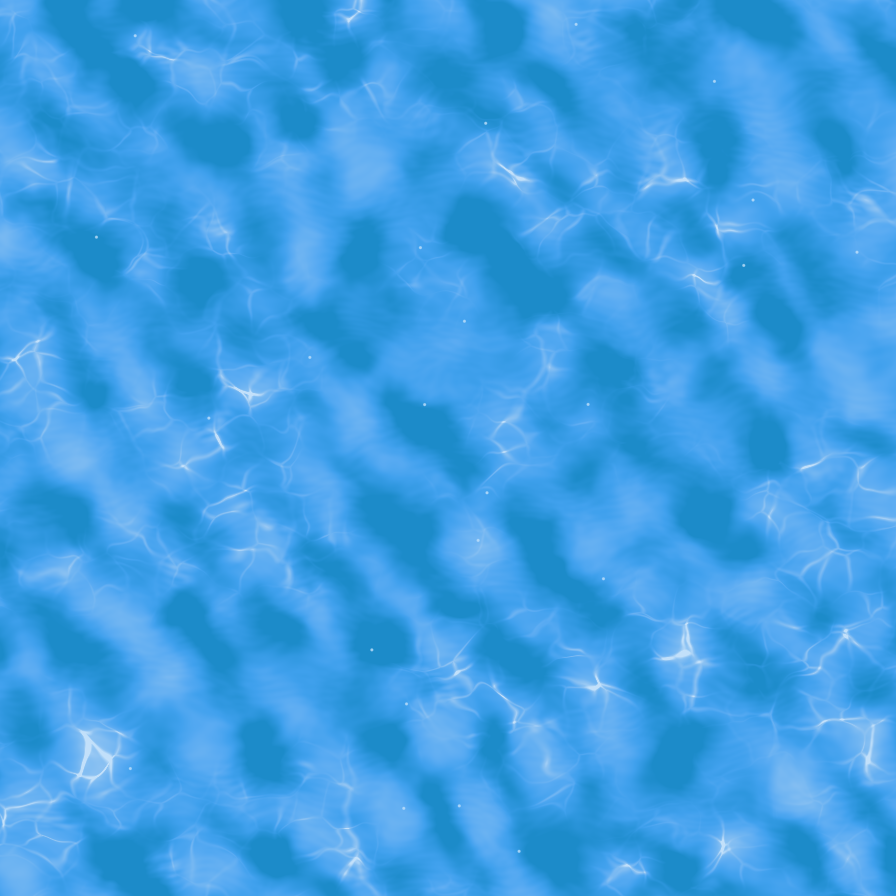
Write a Shadertoy shader that draws this texture.

```glsl
// Sunlit pool water: diagonal rows of dark ripples under a broken net of caustic light.

const float TAU = 6.2832;
const float BAND_COUNT = 11.0;
const vec2 BAND_DIRECTION = vec2(0.64, -0.77);

const vec3 WATER_TONES[7] = vec3[7](
    vec3(0.11, 0.545, 0.79),
    vec3(0.18, 0.59, 0.87),
    vec3(0.25, 0.63, 0.93),
    vec3(0.35, 0.67, 0.95),
    vec3(0.44, 0.71, 0.95),
    vec3(0.55, 0.76, 0.95),
    vec3(0.76, 0.88, 0.98));

vec2 hash2(vec2 p) {
    vec3 q = fract(p.xyx * vec3(0.1031, 0.1030, 0.0973));
    q += dot(q, q.yzx + 33.33);
    return fract((q.xx + q.yz) * q.zy);
}

float cornerSlope(vec2 cell, vec2 offset) {
    float angle = TAU * hash2(cell).x;
    return dot(vec2(cos(angle), sin(angle)), offset);
}

// Gradient noise, roughly -0.7 to 0.7
float gradientNoise(vec2 p) {
    vec2 i = floor(p), f = p - i;
    vec2 s = f * f * f * (f * (f * 6.0 - 15.0) + 10.0);
    vec2 e = vec2(1.0, 0.0);
    float low = mix(cornerSlope(i, f), cornerSlope(i + e, f - e), s.x);
    float high = mix(cornerSlope(i + e.yx, f - e.yx), cornerSlope(i + 1.0, f - 1.0), s.x);
    return mix(low, high, s.y);
}

vec2 warp(vec2 p, float frequency, float amount) {
    vec2 q = p * frequency;
    return p + amount * vec2(gradientNoise(q + 17.3), gradientNoise(q + 61.8));
}

// Gap between the two nearest cell centres: zero on cell borders
float cellBorder(vec2 p) {
    vec2 base = floor(p), f = p - base;
    float nearest = 8.0, second = 8.0;
    for (int y = -1; y <= 1; y++) {
        for (int x = -1; x <= 1; x++) {
            vec2 cell = vec2(x, y);
            float d = length(cell + 0.1 + 0.8 * hash2(base + cell) - f);
            second = min(second, max(nearest, d));
            nearest = min(nearest, d);
        }
    }
    return second - nearest;
}

// Thin bright filament with a soft halo
float caustic(vec2 p, float frequency, float width) {
    float d = cellBorder(p * frequency);
    return 1.4 * (1.0 - smoothstep(0.0, width, d)) + 0.55 * exp(-6.0 * d);
}

// Rows of rounded dark and light swells
float swell(vec2 p) {
    vec2 across = vec2(-BAND_DIRECTION.y, BAND_DIRECTION.x);
    vec2 q = vec2(dot(p, BAND_DIRECTION), dot(p, across));
    float rows = sin(TAU * BAND_COUNT * q.y + 4.5 * gradientNoise(p * 4.0));
    float beads = sin(TAU * BAND_COUNT * q.x + 6.0 * gradientNoise(p * 5.0 + 7.0));
    return 0.26 * rows + 0.12 * beads
         + 0.9 * gradientNoise(q * vec2(9.5, 12.0) + 31.0)
         + 0.35 * gradientNoise(p * 3.5 + 11.0)
         + 0.3 * gradientNoise(p * vec2(20.0, 27.0) + 53.0);
}

// Rare tiny sun sparks
float sparks(vec2 p, float frequency, float radius) {
    vec2 cell = floor(p * frequency);
    vec2 centre = 0.2 + 0.6 * hash2(cell + 5.0);
    float d = length(fract(p * frequency) - centre) / frequency;
    return step(0.93, hash2(cell + 91.0).y) * (1.0 - smoothstep(0.3 * radius, radius, d));
}

vec3 waterColor(float tone) {
    vec3 color = WATER_TONES[0];
    for (int i = 1; i < 7; i++) {
        color = mix(color, WATER_TONES[i], clamp(tone - float(i - 1), 0.0, 1.0));
    }
    return color;
}

void mainImage(out vec4 fragColor, in vec2 fragCoord) {
    vec2 uv = fragCoord / iResolution.y;
    vec2 surface = warp(warp(uv, 16.0, 0.018), 48.0, 0.006);

    // Body of the water
    float body = 3.1 * swell(surface) - 0.15;
    float tone = body > 0.0 ? 0.75 * body : body;
    float ripple = gradientNoise(warp(uv, 12.0, 0.03) * vec2(55.0, 130.0));
    tone += 0.3 * ripple;

    // Patchy caustic net, strongest on the light swells
    vec2 net = warp(surface, 25.0, 0.014) * vec2(0.9, 1.15);
    float patches = smoothstep(-0.25, 0.4, gradientNoise(uv * 6.0 + 23.0));
    float breaks = smoothstep(-0.3, 0.35, gradientNoise(surface * 24.0 + 3.0));
    float lit = mix(0.2, 1.0, smoothstep(-1.0, 0.5, body));
    float light = caustic(net, 14.0, 0.10) + 0.7 * caustic(net + 3.7, 23.0, 0.13);
    tone += light * lit * patches * mix(0.25, 1.15, breaks);

    // Streaky glare where light gathers
    float glare = smoothstep(0.2, 0.55, gradientNoise(surface * vec2(13.0, 18.0) + 71.0));
    tone += glare * lit * patches * (1.0 + 1.8 * ripple);

    vec3 color = waterColor(tone / 0.75 + 1.85);
    color = mix(color, WATER_TONES[6], 0.8 * sparks(uv, 16.0, 0.0025));
    fragColor = vec4(color, 1.0);
}
```
